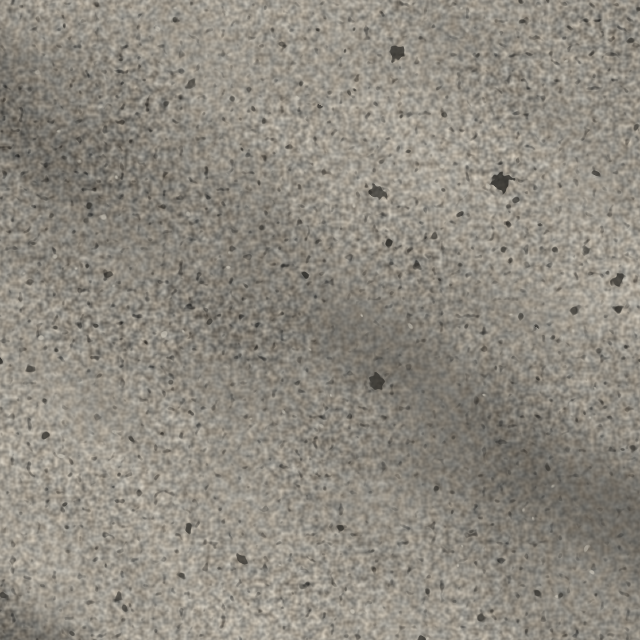
Reproduce this texture procedurally as a Shadertoy shader.

```glsl
// Weathered concrete: fine grain, small dark pits and soft diagonal shadow bands.

const vec3 STONE_TINT = vec3(1.035, 1.0, 0.932);
const vec3 PIT_COLOR = vec3(0.17, 0.165, 0.15);
const vec3 FLECK_COLOR = vec3(0.80, 0.78, 0.73);

// Integer hash: three random values in 0..1 per lattice cell and seed.
vec3 hash3(vec2 cell, float seed) {
    uvec3 v = uvec3(ivec3(cell, seed) + 4096);
    v = v * 1664525u + 1013904223u;
    v.x += v.y * v.z; v.y += v.z * v.x; v.z += v.x * v.y;
    v ^= v >> 16u;
    v.x += v.y * v.z; v.y += v.z * v.x; v.z += v.x * v.y;
    return vec3(v >> 8u) / 16777216.0;
}

float slope(vec2 cell, vec2 offset, float seed) {
    float angle = 6.2832 * hash3(cell, seed).x;
    return dot(vec2(cos(angle), sin(angle)), offset);
}

// Gradient noise, roughly -0.7..0.7.
float noise(vec2 p, float seed) {
    vec2 i = floor(p), f = fract(p);
    vec2 u = f * f * f * (f * (f * 6.0 - 15.0) + 10.0);
    vec2 e = vec2(1.0, 0.0);
    float low = mix(slope(i, f, seed), slope(i + e.xy, f - e.xy, seed), u.x);
    float high = mix(slope(i + e.yx, f - e.yx, seed), slope(i + e.xx, f - e.xx, seed), u.x);
    return mix(low, high, u.y);
}

float bell(float x, float width) {
    return exp(-x * x / (width * width));
}

// Coverage of scattered irregular spots, radii in canvas units.
float spots(vec2 p, float cells, float chance, vec2 radii, float seed) {
    vec2 home = floor(p * cells);
    float ragged = 1.0 + 0.7 * noise(p * 120.0, seed + 5.0);
    float cover = 0.0;
    for (int y = -1; y <= 1; y++) {
        for (int x = -1; x <= 1; x++) {
            vec2 cell = home + vec2(x, y);
            vec3 place = hash3(cell, seed);
            vec3 form = hash3(cell, seed + 1.0);
            vec2 d = p - (cell + place.xy) / cells;
            float turn = 6.2832 * form.y;
            d = mat2(cos(turn), sin(turn), -sin(turn), cos(turn)) * d;
            d.x *= mix(1.0, 1.7, form.z);
            float radius = mix(radii.x, radii.y, form.x * form.x);
            float spot = 1.0 - smoothstep(radius - 0.002, radius + 0.002, length(d) * ragged);
            cover = max(cover, spot * step(place.z, chance) * mix(0.65, 1.0, form.y));
        }
    }
    return cover;
}

// Distance across the main band, which falls from upper left to lower right.
float bandOffset(vec2 p) {
    return p.y + 0.66 * p.x - 0.84 + 0.05 * noise(p * 3.0, 11.0);
}

// Broad lighting: central shadow, paler flanks, dark lower left corner.
float shading(vec2 p, float d) {
    float shade = 0.612 - 0.125 * bell(d, d > 0.0 ? 0.18 : 0.28);
    float ends = smoothstep(0.4, 1.0, p.x) + 0.7 * (1.0 - smoothstep(0.0, 0.22, p.x));
    shade -= 0.075 * ends * bell(d + 0.01, 0.075);
    shade -= 0.045 * smoothstep(0.35, 0.6, d);
    shade -= 0.17 * (1.0 - smoothstep(-0.82, -0.73, d));
    vec2 along = vec2(p.x - 0.66 * p.y, 0.66 * p.x + p.y);
    return shade + 0.05 * noise(along * vec2(4.0, 9.0), 12.0) + 0.03 * noise(p * 16.0, 13.0);
}

void mainImage(out vec4 fragColor, in vec2 fragCoord) {
    vec2 p = fragCoord / iResolution.y;
    float d = bandOffset(p);
    float shadow = bell(d + 0.03, 0.13) * smoothstep(0.3, 0.7, p.x);

    // Sandy grain, calmer inside the shadow and uneven in patches.
    float rough = (1.0 - 0.45 * shadow) * (1.0 + 0.6 * noise(p * 7.0, 20.0));
    float grain = 0.18 * noise(p * 88.0, 21.0) + 0.15 * noise(p * 165.0, 22.0);
    float tone = shading(p, d) + rough * grain;

    // Fine dark nicks between the grains.
    float nicks = smoothstep(0.27, 0.55, noise(p * 76.0, 23.0) + 0.2 * noise(p * 150.0, 24.0));
    tone -= 0.19 * rough * nicks;

    vec3 color = tone * STONE_TINT;
    color += vec3(0.022, 0.0, -0.022) * noise(p * 60.0, 25.0);

    // Pale flecks, then small and large pits.
    color = mix(color, FLECK_COLOR, 0.75 * spots(p, 34.0, 0.06, vec2(0.002, 0.005), 30.0));
    float pitting = 0.04 + 0.10 * bell(d - 0.28, 0.14);
    color = mix(color, PIT_COLOR, 0.75 * spots(p, 38.0, pitting, vec2(0.003, 0.006), 40.0));
    color = mix(color, PIT_COLOR, 0.88 * spots(p, 11.0, 0.15, vec2(0.006, 0.015), 50.0));

    fragColor = vec4(clamp(color, 0.0, 1.0), 1.0);
}
```
